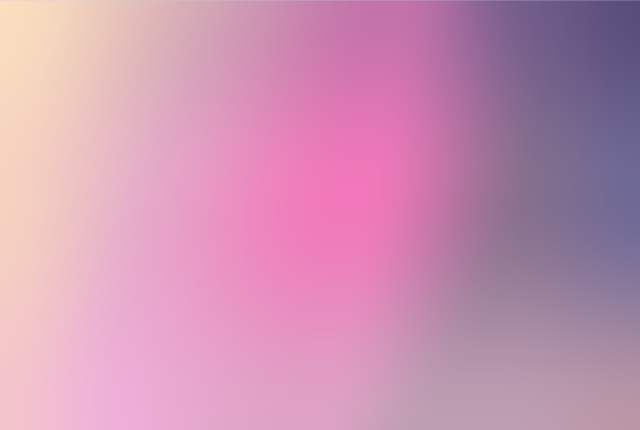
Write a Shadertoy shader that draws this background.

```glsl
#define LILAC_LEAN 0.20
#define PINK_LEAN 0.13
#define EDGE_REACH 0.74
#define EDGE_BEND 0.38
#define EDGE_PEAK 0.80
#define MID_HEIGHT 0.55
#define RIM_WIDTH 0.003
#define RIM_STRENGTH 0.35

// Vertical ramp through a bottom, middle and top colour
vec3 ramp(vec3 low, vec3 mid, vec3 high, float y) {
    vec3 lower = mix(low, mid, smoothstep(0.0, MID_HEIGHT, y));
    return mix(lower, high, smoothstep(MID_HEIGHT, 1.0, y));
}

void mainImage(out vec4 fragColor, in vec2 fragCoord) {
    vec2 uv = fragCoord / iResolution.xy;
    float x = uv.x, y = uv.y;

    // Colour of each upright band at this height
    vec3 peach = ramp(vec3(0.953, 0.765, 0.800), vec3(0.962, 0.820, 0.750),
                      vec3(0.980, 0.870, 0.745), y);
    vec3 lilac = ramp(vec3(0.940, 0.690, 0.860), vec3(0.890, 0.680, 0.790),
                      vec3(0.815, 0.640, 0.705), y);
    vec3 pink = ramp(vec3(0.870, 0.635, 0.770), vec3(0.945, 0.470, 0.730),
                     vec3(0.765, 0.450, 0.665), y);
    vec3 slate = ramp(vec3(0.745, 0.620, 0.700), vec3(0.530, 0.440, 0.550),
                      vec3(0.460, 0.370, 0.550), y);
    vec3 indigo = ramp(vec3(0.730, 0.590, 0.650), vec3(0.430, 0.410, 0.590),
                       vec3(0.340, 0.300, 0.480), y);

    // Curved centres of the bands and the bowed right edge of the glow
    float lilacX = 0.20 + LILAC_LEAN * y * y;
    float pinkX = 0.45 + PINK_LEAN * y;
    float bend = y - EDGE_PEAK;
    float edgeX = EDGE_REACH - EDGE_BEND * bend * bend;
    float edgeEnd = edgeX + 0.10 + 0.06 * (1.0 - y);

    // Blend from left to right
    vec3 color = mix(peach, lilac, smoothstep(0.0, lilacX, x));
    color = mix(color, pink, smoothstep(lilacX - 0.10, pinkX + 0.02, x));
    vec3 shade = mix(slate, indigo, smoothstep(0.78, 1.02, x));
    color = mix(color, shade, smoothstep(pinkX + 0.04, edgeEnd, x));

    // Pale rim along the top
    float rim = smoothstep(1.0 - RIM_WIDTH, 1.0, y);
    color = mix(color, vec3(0.80, 0.80, 0.86), RIM_STRENGTH * rim);

    fragColor = vec4(color, 1.0);
}
```
